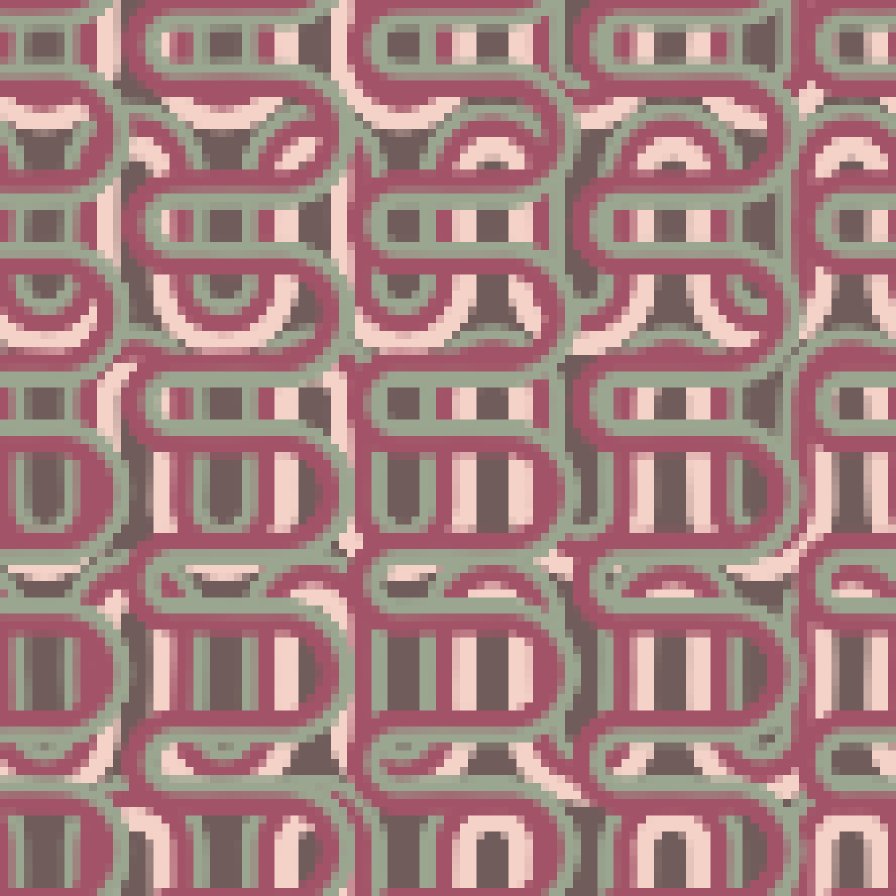
Write a WebGL 1 fragment shader that draws this pattern.

```glsl
precision highp float;

// Two families of meandering ribbons woven at right angles on a coarse cell grid.
// Each ribbon is a signed distance to a row of S-bends, coloured in bands;
// the bends repeat 4 by 5, the lower family is turned a quarter and edged in pink.

uniform vec2 u_resolution;

vec2 gradientAt(vec2 cell) {
  float h = fract(sin(dot(cell, vec2(127.1, 311.7))) * 437.585);
  return vec2(cos(6.2832 * h), sin(6.2832 * h));
}

float gradientNoise(vec2 p) {
  vec2 i = floor(p), f = fract(p);
  vec2 w = f * f * (3.0 - 2.0 * f);
  float a = dot(gradientAt(i), f);
  float b = dot(gradientAt(i + vec2(1.0, 0.0)), f - vec2(1.0, 0.0));
  float c = dot(gradientAt(i + vec2(0.0, 1.0)), f - vec2(0.0, 1.0));
  float d = dot(gradientAt(i + vec2(1.0, 1.0)), f - vec2(1.0, 1.0));
  return mix(mix(a, b, w.x), mix(c, d, w.x), w.y);
}

// Distance from v to the nearest of the lines v = centre + 0.2 k
float foldedOffset(float v, float centre) {
  return abs(mod(v - centre + 0.1, 0.2) - 0.1);
}

// Signed distance to one meander: runs along u, round turns at both ends;
// positive on the green side, negative on the crimson side
float meander(float u, float v) {
  const float radius = 0.05;
  const float halfRun = 0.06;
  if (u > 0.0) {
    return length(vec2(max(u - halfRun, 0.0), foldedOffset(v, 0.15))) - radius;
  }
  return radius - length(vec2(max(-u - halfRun, 0.0), foldedOffset(v, 0.05)));
}

// Nearest meander among neighbouring columns, 0.25 apart
float meanderColumns(float u, float v) {
  float local = mod(u + 0.125, 0.25) - 0.125;
  float nearest = 1.0;
  for (int k = -1; k <= 1; k++) {
    float d = meander(local - 0.25 * float(k), v);
    if (abs(d) < abs(nearest)) nearest = d;
  }
  return nearest;
}

float band(float d, float low, float high) {
  const float soft = 0.0035;
  return smoothstep(low - soft, low + soft, d)
       * (1.0 - smoothstep(high - soft, high + soft, d));
}

vec3 weave(vec2 p) {
  vec3 dark = vec3(0.44, 0.36, 0.355);
  vec3 pink = vec3(0.96, 0.825, 0.785);
  vec3 crimson = vec3(0.64, 0.325, 0.405);
  vec3 green = vec3(0.605, 0.65, 0.565);

  // Slight unevenness of the ribbons
  p += 0.0018 * vec2(gradientNoise(p * 17.0), gradientNoise(p * 17.0 + 31.0));

  float under = meanderColumns(p.y + 0.005, p.x);
  float over = meanderColumns(p.x - 0.005, -p.y);

  // Lower ribbon: pink, crimson, green
  vec3 ribbon = mix(crimson, green, smoothstep(0.009, 0.019, under));
  ribbon = mix(pink, ribbon, smoothstep(-0.011, -0.004, under));
  vec3 color = mix(dark, ribbon, band(under, -0.032, 0.031));

  // Upper ribbon: crimson, green
  ribbon = mix(crimson, green, smoothstep(0.008, 0.019, over));
  return mix(color, ribbon, band(over, -0.008, 0.032));
}

void main() {
  const float cells = 111.0;
  vec3 sum = vec3(0.0);
  // Four samples per pixel soften the cell borders
  for (int j = 0; j < 2; j++) {
    for (int i = 0; i < 2; i++) {
      vec2 jitter = 0.5 * vec2(float(i), float(j)) - 0.25;
      vec2 p = (gl_FragCoord.xy + jitter) / u_resolution;
      sum += weave((floor(p * cells) + 0.5) / cells);
    }
  }
  gl_FragColor = vec4(sum * 0.25, 1.0);
}
```
